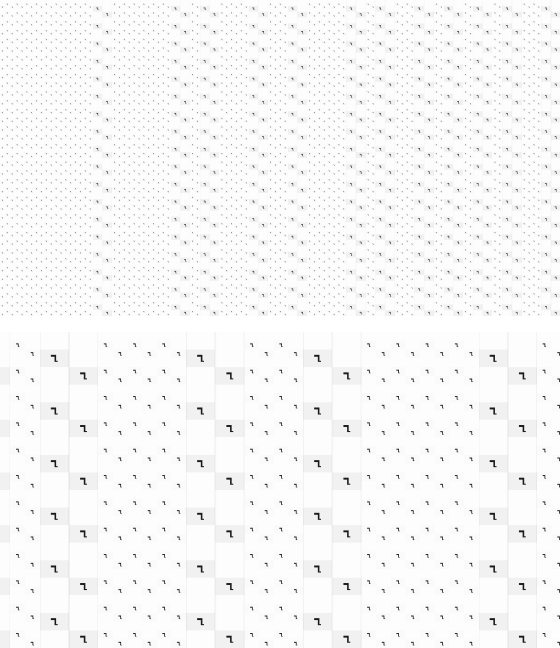
Top, the full canvas; bottom, a detail of the centre.
This pattern is drawn by a Shadertoy shader. Its source:

```glsl
// Fine columns of tiny hooked marks on near-white, broken by pairs of columns
// drawn at twice the scale. Every column stacks three-tile periods and marks one
// tile in each; neighbours are staggered by one tile. Edges are box filtered.

const float NARROW_COLUMNS = 114.85; // narrow columns across the canvas
const float NARROW_PERIODS = 36.0;   // narrow periods down the canvas
const int PAIR_COUNT = 12;
const int PAIR_SPAN = 4;             // narrow columns covered by a wide pair

const vec3 PAPER = vec3(0.992);
const vec3 INK = vec3(0.10);
const float WIDE_TINT = 0.045;
const float NARROW_TINT = 0.012;
const float SEAM_TINT = 0.05;

// Share of a pixel-wide interval at x that lies between lo and hi.
float spanCoverage(float x, float lo, float hi, float pixel) {
    float overlap = min(x + 0.5 * pixel, hi) - max(x - 0.5 * pixel, lo);
    return max(overlap, 0.0) / pixel;
}

float boxCoverage(vec2 p, vec2 lo, vec2 hi, float pixel) {
    return spanCoverage(p.x, lo.x, hi.x, pixel) * spanCoverage(p.y, lo.y, hi.y, pixel);
}

// Hooked mark: bar to the left, stem and short foot. Unit is one tile height, y down.
float hookMark(vec2 p, float pixel) {
    float bar = boxCoverage(p, vec2(-0.20, -0.20), vec2(0.10, -0.09), pixel);
    float stem = boxCoverage(p, vec2(0.01, -0.09), vec2(0.10, 0.20), pixel);
    float foot = boxCoverage(p, vec2(0.10, 0.14), vec2(0.19, 0.20), pixel);
    return min(bar + stem + foot, 1.0);
}

// First narrow column of the wide pair holding this column, or -1.
int widePairStart(int column) {
    int starts[PAIR_COUNT] = int[PAIR_COUNT](
        19, 35, 41, 51, 59, 71, 77, 85, 91, 97, 103, 111);
    for (int i = 0; i < PAIR_COUNT; i++) {
        if (column >= starts[i] && column < starts[i] + PAIR_SPAN) return starts[i];
    }
    return -1;
}

void mainImage(out vec4 fragColor, in vec2 fragCoord) {
    vec2 uv = fragCoord / iResolution.xy;
    float columnX = uv.x * NARROW_COLUMNS;
    int column = int(floor(columnX));

    // Scale, left edge and stagger of the current column
    int start = widePairStart(column);
    bool wide = start >= 0;
    float scale = wide ? 2.0 : 1.0;
    int left = wide ? start + 2 * ((column - start) / 2) : column;
    bool lower = wide ? left > start : column % 2 == 0;

    // Tile-centred coordinates in tile heights
    float tileHeight = scale / (3.0 * NARROW_PERIODS);
    float columnWidth = scale * iResolution.x / (iResolution.y * NARROW_COLUMNS);
    float halfWidth = 0.5 * columnWidth / tileHeight;
    float pixel = 1.0 / (iResolution.y * tileHeight);
    float across = (columnX - float(left)) / scale - 0.5;
    float down = 3.0 * fract((1.0 - uv.y) * NARROW_PERIODS / scale);
    vec2 p = vec2(across * 2.0 * halfWidth, down - (lower ? 2.5 : 1.5));

    // Pale tile, then faint seams beside wide columns, then the mark
    vec3 color = PAPER;
    float tile = boxCoverage(p, vec2(-halfWidth, -0.5), vec2(halfWidth, 0.5), pixel);
    color -= tile * (wide ? WIDE_TINT : NARROW_TINT);
    if (wide) {
        color -= SEAM_TINT * spanCoverage(abs(p.x), halfWidth - 0.05, halfWidth, pixel);
    }
    color = mix(color, INK, hookMark(p, pixel));
    fragColor = vec4(color, 1.0);
}
```
